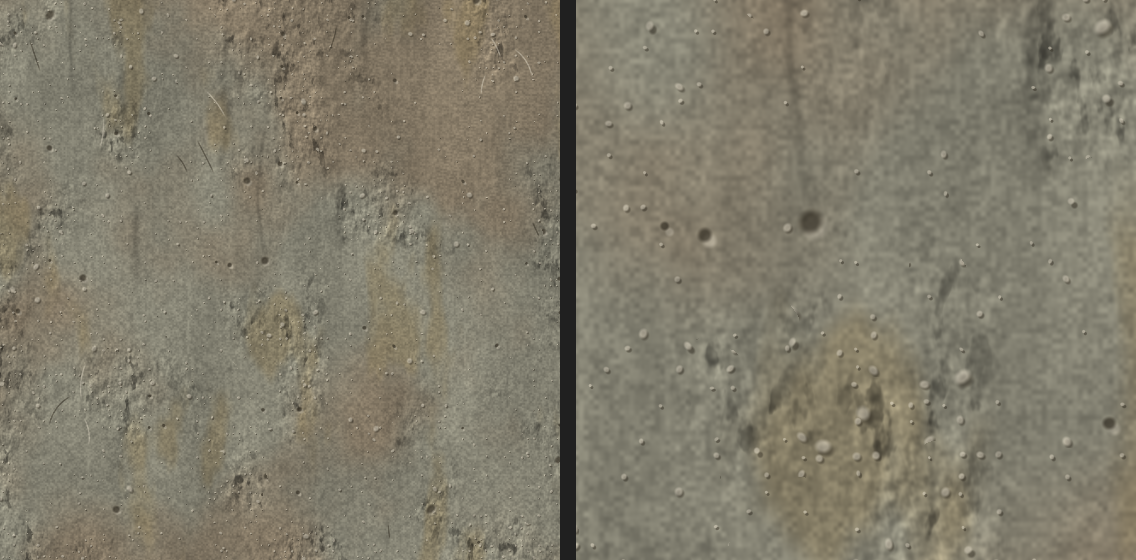
Left, the full canvas; right, a detail of the centre.
Give the GLSL for this texture, as a three.js fragment shader.

```glsl
// Weathered plaster wall: brown and grey-green mottling under fine grain.
// Layered value noise gives stains and side-lit crusts; hashed cells
// scatter chips and pits; short loops add streaks and curved scratches.
varying vec2 vUv;

const vec3 WARM_BROWN = vec3(0.495, 0.450, 0.378);
const vec3 COOL_GREY = vec3(0.510, 0.502, 0.444);
const vec3 OCHRE = vec3(0.510, 0.450, 0.320);
const vec3 PALE_GRIT = vec3(0.80, 0.77, 0.70);
const vec3 DARK_PIT = vec3(0.20, 0.18, 0.14);
const vec2 LIGHT_STEP = vec2(-0.0022, 0.0026);

float hash(vec2 p) {
  return fract(sin(dot(p, vec2(127.1, 311.7))) * 43758.5453);
}

vec2 hash2(vec2 p) {
  return vec2(hash(p), hash(p + 19.7));
}

float noise(vec2 p) {
  vec2 cell = floor(p);
  vec2 f = fract(p);
  f = f * f * (3.0 - 2.0 * f);
  float low = mix(hash(cell), hash(cell + vec2(1.0, 0.0)), f.x);
  float high = mix(hash(cell + vec2(0.0, 1.0)), hash(cell + 1.0), f.x);
  return mix(low, high, f.y);
}

float fbm(vec2 p) {
  float sum = 0.0;
  float weight = 0.533;
  for (int i = 0; i < 4; i++) {
    sum += weight * noise(p);
    p = mat2(0.8, 0.6, -0.6, 0.8) * p * 2.03 + 17.3;
    weight *= 0.5;
  }
  return sum;
}

vec2 rotate(vec2 p, float angle) {
  float c = cos(angle);
  float s = sin(angle);
  return vec2(c * p.x - s * p.y, s * p.x + c * p.y);
}

// Height of the flaky crust, slightly drawn out vertically
float crust(vec2 p) {
  return fbm(p * vec2(62.0, 46.0));
}

// Coverage of one uneven chip per cell: x = body, y = its shadow
vec2 chips(vec2 p, float cells, float share, float seed) {
  vec2 q = p * cells;
  vec2 id = floor(q) + seed;
  vec2 offset = fract(q) - 0.35 - 0.3 * hash2(id);
  float size = hash(id + 3.1);
  float radius = mix(0.09, 0.25, size * size);
  float angle = 6.28 * hash(id + 7.7);
  vec2 stretch = vec2(1.0, 0.65 + 0.6 * hash(id + 5.3));
  float bodyDist = length(rotate(offset, angle) * stretch);
  float shadowDist = length(rotate(offset + vec2(-0.1, 0.12), angle) * stretch);
  float present = step(hash(id + 11.9), share);
  return present * (1.0 - smoothstep(radius * 0.5, radius * 1.3, vec2(bodyDist, shadowDist)));
}

// Soft vertical stain of limited length with a wandering edge
float streak(vec2 p, vec2 centre, float width, float reach) {
  vec2 d = p - centre;
  d.x += 0.02 * (noise(vec2(p.y * 14.0, centre.x * 90.0)) - 0.5);
  float along = 1.0 - smoothstep(reach * 0.4, reach, abs(d.y));
  return along * exp(-d.x * d.x / (width * width));
}

// Thin bent line with tapered ends
float scratch(vec2 p, vec2 centre, float angle, float reach, float bend) {
  vec2 d = rotate(p - centre, angle);
  d.x += bend * d.y * d.y;
  float across = 1.0 - smoothstep(0.0004, 0.0021, abs(d.x));
  return across * (1.0 - smoothstep(reach * 0.6, reach, abs(d.y)));
}

void main() {
  vec2 p = vUv;

  // Broad colour fields and cloudy tone
  float cool = smoothstep(0.36, 0.66, fbm(p * vec2(4.2, 3.4) + 5.2));
  float cloud = fbm(p * vec2(11.0, 7.0) + 31.0) - 0.5;
  float drips = fbm(p * vec2(24.0, 4.0) + 63.0) - 0.5;
  vec3 colour = mix(WARM_BROWN, COOL_GREY, cool);
  float ochre = smoothstep(0.58, 0.76, fbm(p * vec2(13.0, 5.0) + 88.0));
  colour = mix(colour, OCHRE, 0.45 * ochre);
  colour *= 1.0 + 0.24 * cloud + 0.14 * drips;

  // Crusted patches shaded from the upper left
  float rough = smoothstep(0.44, 0.70, fbm(p * vec2(9.0, 6.5) + 47.0));
  float relief = crust(p) - crust(p + LIGHT_STEP);
  colour *= 1.0 + relief * (0.22 + 1.15 * rough);
  float crevice = smoothstep(0.60, 0.76, fbm(p * vec2(75.0, 42.0) + 9.0));
  colour *= 1.0 - 0.38 * crevice * rough;

  // Dark vertical streaks, then scratches of both tones
  for (int i = 0; i < 7; i++) {
    vec2 key = vec2(float(i), 2.3);
    float width = mix(0.003, 0.011, hash(key + 4.0));
    colour *= 1.0 - 0.15 * streak(p, hash2(key), width, 0.07 + 0.14 * hash(key + 8.0));
  }
  for (int i = 0; i < 14; i++) {
    vec2 key = vec2(float(i), 6.1);
    float angle = 1.3 * (hash(key + 2.0) - 0.5);
    float reach = 0.012 + 0.025 * hash(key + 5.0);
    float mark = scratch(p, hash2(key), angle, reach, 14.0 * (hash(key + 9.0) - 0.5));
    colour = mix(colour, mix(DARK_PIT, PALE_GRIT, step(0.5, hash(key + 13.0))), 0.5 * mark);
  }

  // Fine grit, larger chips and open pits
  vec2 grit = chips(p, 95.0, 0.07 + 0.20 * rough, 1.0);
  vec2 flakes = chips(p + 0.007, 48.0, 0.04 + 0.13 * rough, 140.0);
  vec2 pits = chips(p + 0.013, 34.0, 0.03 + 0.08 * rough, 260.0);
  colour = mix(colour, DARK_PIT, 0.50 * max(grit.y, flakes.y));
  colour = mix(colour, PALE_GRIT, 0.58 * max(grit.x, flakes.x));
  colour = mix(colour, PALE_GRIT, 0.40 * pits.y);
  colour = mix(colour, DARK_PIT, 0.70 * pits.x);

  // Sandy surface grain
  float grain = 0.6 * noise(p * 330.0) + 0.4 * noise(p * 170.0 + 41.0) - 0.5;
  gl_FragColor = vec4(colour * (1.015 + 0.32 * grain), 1.0);
}
```
